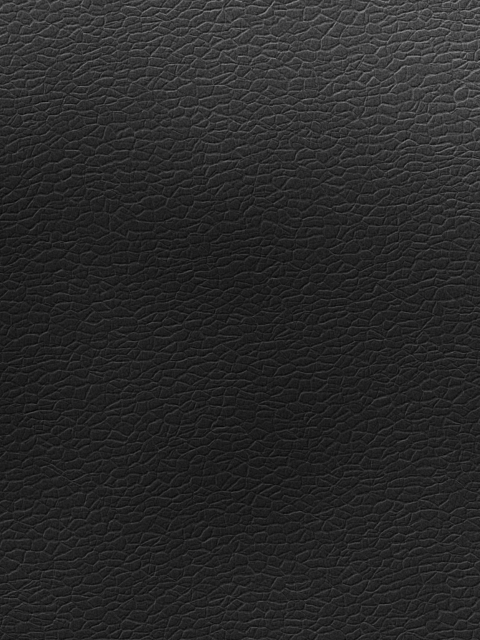
Give the GLSL for this texture, as a Shadertoy shader.

```glsl
// Black embossed leather: flat tilted grains, lit creases and a soft sheen at the top.

const vec2 GRAIN_CELLS = vec2(32.0, 52.0);   // grains per canvas width
const vec2 WRINKLE_CELLS = vec2(46.0, 50.0); // finer secondary folds
const float GRAIN_TILT = 0.14;
const vec2 LIGHT_DIR = vec2(-0.5, 0.866);
const vec3 LEATHER_TINT = vec3(1.0, 1.0, 1.005);

vec2 hash2(vec2 p) {
    vec3 q = fract(vec3(p.xyx) * vec3(0.1031, 0.1030, 0.0973));
    q += dot(q, q.yzx + 33.33);
    return fract((q.xx + q.yz) * q.zy);
}

// Gradient noise, roughly -0.7 to 0.7
float cornerSlope(vec2 cell, vec2 offset) {
    float angle = 6.2832 * hash2(cell).x;
    return dot(vec2(cos(angle), sin(angle)), offset);
}

float gradientNoise(vec2 p) {
    vec2 i = floor(p), f = p - i;
    vec2 u = f * f * f * (f * (f * 6.0 - 15.0) + 10.0);
    vec2 e = vec2(1.0, 0.0);
    float low = mix(cornerSlope(i, f), cornerSlope(i + e, f - e), u.x);
    float high = mix(cornerSlope(i + e.yx, f - e.yx), cornerSlope(i + 1.0, f - 1.0), u.x);
    return mix(low, high, u.y);
}

vec2 rotate(vec2 p, float angle) {
    float c = cos(angle), s = sin(angle);
    return vec2(c * p.x + s * p.y, c * p.y - s * p.x);
}

vec2 cellPoint(vec2 cell) {
    return 0.06 + 0.88 * hash2(cell + 71.0);
}

// Height of a Voronoi grain: 1 on top, lower in creases of the given width
float grainHeight(vec2 p, vec2 cells, float width) {
    vec2 q = p * cells;
    vec2 home = floor(q), f = q - home;
    vec2 nearCell = vec2(0.0), nearest = vec2(0.0);
    float best = 8.0;
    for (int y = -1; y <= 1; y++)
    for (int x = -1; x <= 1; x++) {
        vec2 g = vec2(x, y);
        vec2 r = g + cellPoint(home + g) - f;
        if (dot(r, r) < best) {
            best = dot(r, r);
            nearest = r;
            nearCell = g;
        }
    }
    float height = 1.0;
    for (int y = -2; y <= 2; y++)
    for (int x = -2; x <= 2; x++) {
        vec2 g = nearCell + vec2(x, y);
        vec2 r = g + cellPoint(home + g) - f;
        vec2 across = r - nearest;
        if (dot(across, across) < 0.0001) continue;
        vec2 normal = across * cells;
        float edge = 0.5 * dot(r + nearest, across) / length(normal);
        float flatness = abs(normal.y) / length(normal);
        float depth = mix(0.6, 1.0, flatness) * mix(0.4, 1.0, hash2(2.0 * home + g + nearCell).x);
        float profile = 0.85 * smoothstep(0.0, width, edge) + 0.15 * smoothstep(0.0, 3.0 * width, edge);
        height = min(height, mix(1.0 - depth, 1.0, profile));
    }
    return height;
}

// Bends the grain rows and wobbles the crease lines
vec2 bendGrain(vec2 p) {
    vec2 q = rotate(p, GRAIN_TILT);
    q.y += 0.035 * gradientNoise(p * 3.1 + 4.0);
    q += 0.009 * vec2(gradientNoise(p * 17.0), gradientNoise(p * 17.0 + 40.0));
    q += 0.003 * vec2(gradientNoise(p * 70.0 + 9.0), gradientNoise(p * 70.0 + 60.0));
    return q + 3.0;
}

float leatherHeight(vec2 p, float width) {
    vec2 q = bendGrain(p);
    float wrinkleDepth = 0.38 + 0.3 * gradientNoise(p * 8.0 + 20.0);
    float wrinkles = 1.0 - grainHeight(q + 5.3, WRINKLE_CELLS, 0.75 * width);
    return grainHeight(q, GRAIN_CELLS, width) - wrinkleDepth * wrinkles;
}

// Broad light falloff over the hide
float sheen(vec2 p, float top) {
    float v = p.y / top;
    float glow = smoothstep(0.53, 1.05, v + 0.13 * (p.x - 0.6));
    float rightSide = 0.024 * smoothstep(0.5, 1.1, p.x);
    float lowerEdge = 0.018 * smoothstep(0.3, 0.0, v);
    return 0.114 + 0.145 * glow + rightSide + lowerEdge + 0.022 * gradientNoise(p * 2.6 + 11.0);
}

void mainImage(out vec4 fragColor, in vec2 fragCoord) {
    vec2 p = fragCoord / iResolution.x;
    float pixel = 1.0 / iResolution.x;
    float creaseWidth = max(0.0036, 1.3 * pixel);

    // Slope towards the light shades the creases
    float height = leatherHeight(p, creaseWidth);
    float relief = height - leatherHeight(p + LIGHT_DIR * 0.0029, creaseWidth);
    float worn = smoothstep(0.6, 0.0, height);

    // Fine pores
    float pores = gradientNoise(p * 180.0) + gradientNoise(p * 290.0 + 7.0);

    // Lit rims are stronger than the shadows
    float tone = sheen(p, iResolution.y / iResolution.x);
    float shade = 1.0 + 1.15 * max(relief, 0.0) + 0.9 * min(relief, 0.0) + 0.3 * worn + 0.3 * pores;
    fragColor = vec4(LEATHER_TINT * clamp(tone * shade, 0.03, 0.5), 1.0);
}
```
